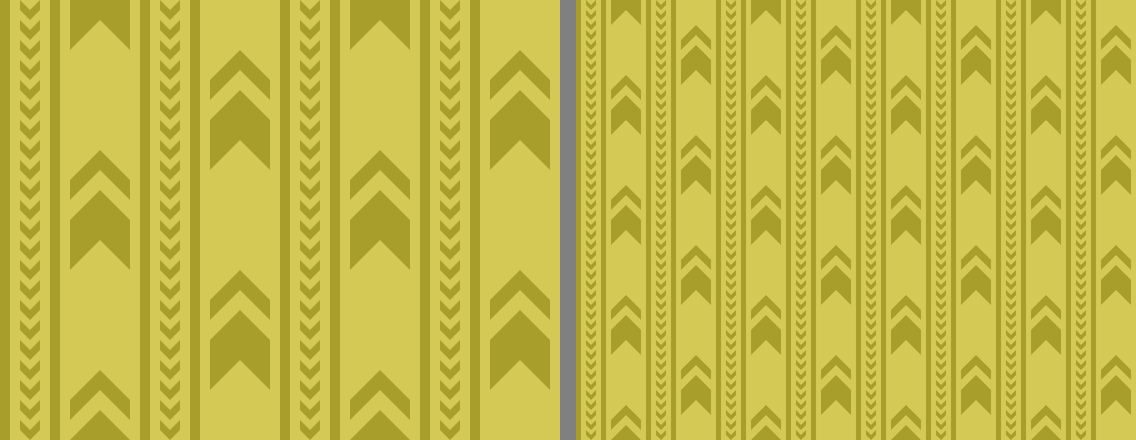
Left, the tile; right, the same tile 2 across and 2 down.
Reproduce this pattern procedurally as a Shadertoy shader.

```glsl
const float DIAGONAL = 0.70710678;

// Signed distances are positive inside a shape
float band(float x, float lo, float hi) {
    return 0.5 * (hi - lo) - abs(x - 0.5 * (lo + hi));
}

// Vertical lines on both sides of the narrow lane
float stripes(float x) {
    return max(band(x, 0.0, 1.0), band(x, 5.0, 6.0));
}

// Dense row of small chevrons pointing down
float smallChevrons(vec2 p) {
    float side = abs(p.x - 3.0);
    float slanted = 0.5 - abs(mod(p.y + side - 0.5, 2.0) - 1.0);
    return min(slanted * DIAGONAL, 1.0 - side);
}

// Thin and thick chevron pair pointing up
float largeChevrons(vec2 p) {
    float side = abs(p.x - 10.0);
    float slope = mod(p.y - 12.0, 22.0) - 3.0 - side;
    float slanted = max(band(slope, 0.0, 2.0), band(slope, 4.0, 9.0));
    return min(slanted * DIAGONAL, 3.0 - side);
}

void mainImage(out vec4 fragColor, in vec2 fragCoord) {
    // Grid of 56 by 44 units, y running down
    vec2 uv = fragCoord / iResolution.xy;
    vec2 p = vec2(uv.x, 1.0 - uv.y) * vec2(56.0, 44.0);
    float pixel = 56.0 / iResolution.x;

    // Four columns; every second one is shifted vertically
    float column = floor((p.x + 0.5) / 14.0);
    p.x -= column * 14.0;
    float shift = 10.0 * mod(column, 2.0);

    float shape = max(stripes(p.x), smallChevrons(p));
    shape = max(shape, largeChevrons(p + vec2(0.0, shift)));

    float ink = clamp(0.5 + shape / pixel, 0.0, 1.0);
    vec3 ground = vec3(0.83, 0.79, 0.33);
    vec3 olive = vec3(0.66, 0.62, 0.17);
    fragColor = vec4(mix(ground, olive, ink), 1.0);
}
```
